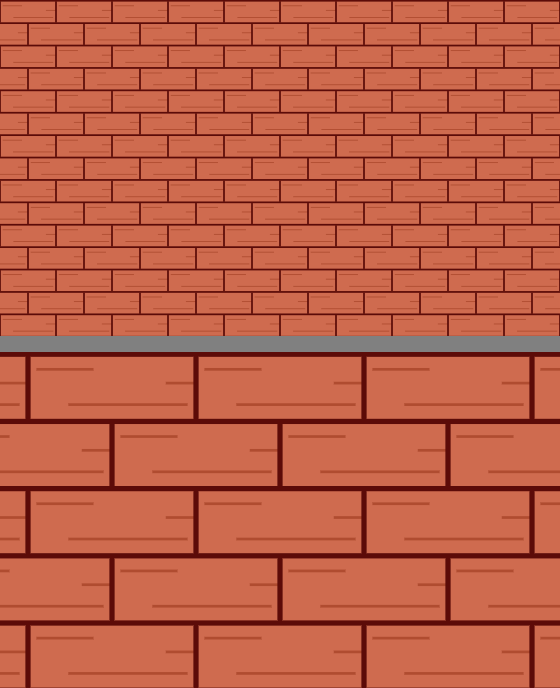
Top: the whole. Bottom: its middle third, enlarged.
Give the GLSL for this pattern, as a Shadertoy shader.

```glsl
// Running-bond brick wall: flat clay bricks parted by dark mortar joints,
// each scored by three fine horizontal grooves. Cells come from fract() with
// alternate rows shifted by half a brick; all lines are distance functions.

// Layout: bricks across and rows down the canvas
const vec2  BRICK_COUNT  = vec2(10.0, 15.0);
const float ROW_SHIFT    = 0.5;     // offset of every second row, in bricks
const float TOP_MARGIN   = 0.0022;  // first joint below the top edge

// Line widths, in canvas heights
const float JOINT_WIDTH  = 0.0052;
const float GROOVE_WIDTH = 0.0027;

// Grooves: start and end along the brick, depth from its top (0 to 1)
const int  GROOVE_COUNT = 3;
const vec3 GROOVES[GROOVE_COUNT] = vec3[GROOVE_COUNT](
    vec3(0.05, 0.39, 0.225),
    vec3(0.82, 1.00, 0.430),
    vec3(0.24, 0.95, 0.750)
);

const vec3 CLAY_COLOR   = vec3(0.81, 0.42, 0.31);
const vec3 GROOVE_COLOR = vec3(0.69, 0.30, 0.19);
const vec3 JOINT_COLOR  = vec3(0.36, 0.045, 0.03);

// Antialiased coverage of a shape from its signed distance
float coverage(float dist, float pixel) {
    return clamp(0.5 - dist / pixel, 0.0, 1.0);
}

// Distance to a horizontal bar with square ends
float barDistance(vec2 p, float startX, float endX, float y, float width) {
    vec2 halfSize = 0.5 * vec2(endX - startX, width);
    vec2 d = abs(p - vec2(0.5 * (startX + endX), y)) - halfSize;
    return length(max(d, 0.0)) + min(max(d.x, d.y), 0.0);
}

void mainImage(out vec4 fragColor, in vec2 fragCoord) {
    float pixel = 1.0 / iResolution.y;
    vec2 canvas = vec2(iResolution.x * pixel, 1.0);
    vec2 brickSize = canvas / BRICK_COUNT;

    // Position measured downward from the first joint
    vec2 p = fragCoord * pixel;
    p.y = 1.0 - TOP_MARGIN - p.y;

    // Brick cell, with odd rows shifted sideways
    vec2 grid = p / brickSize;
    grid.x += ROW_SHIFT * mod(floor(grid.y), 2.0);
    vec2 local = fract(grid) * brickSize;

    // Grooves scored into the clay
    float groove = 0.0;
    for (int i = 0; i < GROOVE_COUNT; i++) {
        vec3 g = GROOVES[i] * brickSize.xxy;
        float d = barDistance(local, g.x, g.y, g.z, GROOVE_WIDTH);
        groove = max(groove, coverage(d, pixel));
    }

    // Mortar joints along the cell borders
    vec2 toBorder = min(local, brickSize - local);
    float jointDist = min(toBorder.x, toBorder.y) - 0.5 * JOINT_WIDTH;

    vec3 color = mix(CLAY_COLOR, GROOVE_COLOR, groove);
    color = mix(color, JOINT_COLOR, coverage(jointDist, pixel));
    fragColor = vec4(color, 1.0);
}
```
